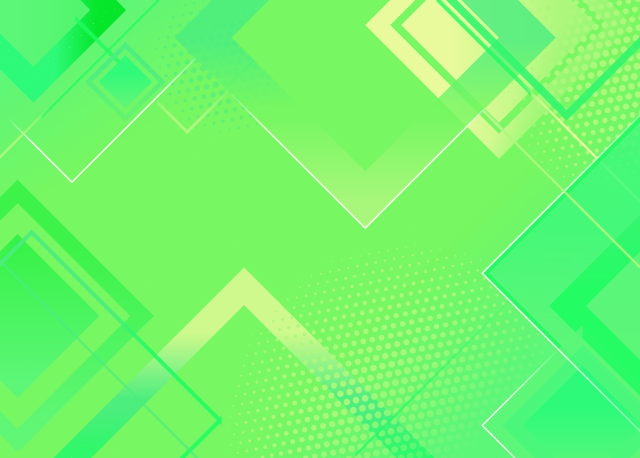
Give the GLSL for this background, as a Shadertoy shader.

```glsl
const float HEIGHT = 5.48;  // canvas height in design units
const float DOT_PITCH = 0.112;
const float DOT_ANGLE = 0.2;
const float HAIRLINE = 0.009;  // half widths of the strokes
const float THIN = 0.014;
const float MEDIUM = 0.024;
const float BOLD = 0.045;
const vec3 LIME = vec3(0.465, 0.968, 0.382);
const vec3 MINT = vec3(0.36, 0.965, 0.475);
const vec3 TEAL = vec3(0.29, 0.93, 0.5);
const vec3 AQUA = vec3(0.17, 0.98, 0.48);
const vec3 NEON = vec3(0.12, 0.99, 0.38);
const vec3 LEAF = vec3(0.2, 0.95, 0.27);
const vec3 DEEP = vec3(0.0, 0.9, 0.15);
const vec3 PALE = vec3(0.68, 0.97, 0.49);
const vec3 CREAM = vec3(0.91, 0.98, 0.61);
const vec3 WHITE = vec3(0.97, 1.0, 0.94);

float pixel;  // one pixel in design units
vec2 p;       // current point
vec3 color;

float ramp(float a, float b, float x) {
    return clamp((x - a) / (b - a), 0.0, 1.0);
}

float diamond(vec2 center, float radius) {
    vec2 q = abs(p - center);
    return (q.x + q.y - radius) * 0.7071;
}

float ring(vec2 center, float outer, float inner) {
    return max(diamond(center, outer), -diamond(center, inner));
}

// Diagonal arms from a corner; slope 1 opens upward, -1 downward
float bend(vec2 corner, float left, float right, float slope, float halfWidth) {
    vec2 q = p - corner;
    float d = abs(q.y - slope * abs(q.x)) * 0.7071 - halfWidth;
    return max(d, max(q.x - right, -q.x - left));
}

// Staggered dots, sized from 0 to 1
float halftone(float size) {
    float c = cos(DOT_ANGLE), s = sin(DOT_ANGLE);
    vec2 q = mat2(c, -s, s, c) * p / DOT_PITCH;
    q.x += 0.5 * mod(floor(q.y), 2.0);
    return (length(fract(q) - 0.5) - 0.36 * sqrt(size)) * DOT_PITCH;
}

void paint(vec3 tint, float dist, float alpha) {
    color = mix(color, tint, alpha * clamp(0.5 - dist / pixel, 0.0, 1.0));
}

void paintBackdrop() {
    float corner = ramp(4.0, 1.2, p.x + 1.5 * (HEIGHT - p.y));
    color = mix(LIME, MINT, max(corner, ramp(2.8, 5.2, p.x - p.y)));
}

void paintTopLeft() {
    vec2 c = vec2(0.4, 5.36);
    paint(mix(MINT, LEAF, 0.3 * ramp(0.2, 1.0, p.x)), diamond(c, 0.68), 0.8);
    paint(mix(AQUA, DEEP, ramp(0.65, 1.15, p.x)), ring(c, 1.11, 0.68), 0.95);
    paint(NEON, bend(vec2(0.5, 4.08), 0.0, 1.5, 1.0, THIN), 0.75);
    paint(NEON, bend(vec2(2.72, 4.44), 0.0, 1.2, 1.0, THIN), 0.65);
    paint(NEON, bend(vec2(0.9, 5.26), 0.0, 0.6, -1.0, MEDIUM), 0.8);
    paint(TEAL, halftone(ramp(0.9, 0.2, length(p - vec2(2.7, 4.75)))), 0.6);

    // Small nested diamonds
    c = vec2(1.5, 4.5);
    paint(TEAL, ring(c, 0.48, 0.4), 0.4 + 0.5 * ramp(4.2, 4.7, p.y));
    paint(mix(MINT, AQUA, ramp(4.25, 4.6, p.y)), diamond(c, 0.32), 0.9);

    // Outlines
    float fade = ramp(0.1, 0.4, p.x) * ramp(2.5, 1.9, p.x);
    paint(WHITE, bend(vec2(0.86, 3.3), 0.86, 1.8, 1.0, HAIRLINE), fade);
    paint(PALE, bend(vec2(0.0, 3.6), 0.0, 0.6, 1.0, THIN), ramp(0.6, 0.25, p.x));
    paint(PALE, bend(vec2(2.24, 3.9), 0.36, 0.6, 1.0, 0.018), ramp(4.5, 4.05, p.y));
}

void paintLower() {
    // Chevron rising from the lower edge
    vec3 band = mix(vec3(0.83, 0.975, 0.56), TEAL, ramp(1.5, 0.7, p.y));
    band = mix(band, NEON, 0.7 * ramp(0.6, 0.1, p.y));
    paint(band, ring(vec2(2.92, -0.72), 3.0, 2.55), 0.95);

    // Large halftone dome
    float size = ramp(2.2, 0.7, length(p - vec2(4.9, 0.38)));
    paint(PALE, halftone(size), 0.95 * ramp(5.6, 3.4, p.x - p.y));
    paint(NEON, bend(vec2(4.25, 0.03), 0.0, 2.15, 1.0, THIN), 0.75 * ramp(6.3, 4.8, p.x));

    // Nested diamonds at the left
    vec2 c = vec2(0.21, 1.7);
    paint(mix(MINT, LEAF, ramp(0.4, 2.5, p.y)), ring(c, 1.63, 1.35), 0.85);
    paint(mix(MINT, LEAF, ramp(0.9, 2.6, p.y)), diamond(c, 0.98), 0.95);
    vec3 trim = mix(TEAL, NEON, ramp(1.3, 1.8, p.x));
    paint(trim, bend(vec2(0.38, 2.7), 0.5, 2.27, -1.0, MEDIUM), 0.9);
    paint(NEON, bend(vec2(2.65, 0.47), 0.5, 0.0, -1.0, MEDIUM), 0.9);
    paint(TEAL, bend(vec2(0.0, 2.36), 0.0, 2.4, -1.0, THIN), 0.7);
}

void paintTop() {
    vec2 c = vec2(4.37, 5.03), d = vec2(5.97, 5.18);
    paint(LIME, diamond(c, 1.6), 1.0);

    // Cream diamond, its frame and dots
    vec3 cream = mix(CREAM, PALE, ramp(5.4, 6.7, p.x));
    float fade = 1.0 - 0.75 * ramp(6.1, 6.9, p.x - 0.6 * (p.y - 4.2));
    paint(cream, ring(d, 1.6, 1.3), fade);
    paint(cream, diamond(d, 1.17), fade);
    paint(PALE, halftone(ramp(1.6, 0.3, length(p - vec2(7.4, 4.75)))), ramp(6.0, 6.6, p.x));

    // Broad ring, glowing at its lower corner
    vec3 band = mix(LIME, TEAL, ramp(4.2, 5.0, p.y));
    band = mix(band, vec3(0.7, 0.97, 0.5), ramp(4.1, 3.05, p.y));
    paint(band, ring(c, 2.28, 1.6), 0.82);
    paint(WHITE, bend(vec2(4.37, 2.75), 1.62, 1.43, 1.0, HAIRLINE), ramp(4.4, 3.9, p.y));

    // Crossing lines
    paint(mix(NEON, TEAL, 0.4), bend(vec2(6.78, 4.1), 1.5, 1.5, 1.0, BOLD), 0.9);
    paint(NEON, bend(vec2(5.22, 5.5), 0.0, 1.13, -1.0, MEDIUM), 0.8);
    paint(CREAM, bend(vec2(6.2, 4.53), 0.0, 1.5, -1.0, THIN), ramp(6.2, 6.7, p.x));
    paint(WHITE, bend(vec2(5.78, 4.16), 0.0, 0.24, -1.0, THIN), 1.0);
}

void paintRight() {
    vec2 c = vec2(7.88, 2.21), d = vec2(8.02, 1.82), e = vec2(6.97, 0.39);

    // Large panel with a bright rim and an inner ring
    paint(mix(AQUA, MINT, 0.4 + 0.6 * ramp(0.4, 1.8, abs(p.y - 3.2))), diamond(c, 2.11), 0.85);
    paint(NEON, ring(c, 2.11, 2.03), 0.9);
    paint(MINT, diamond(d, 1.01), 0.8);
    paint(mix(NEON, TEAL, 0.5 * ramp(2.0, 2.9, p.y)), ring(d, 1.45, 1.01), 0.9);

    // Lower diamonds
    paint(MINT, diamond(e, 1.2), 0.75);
    paint(AQUA, ring(e, 0.96, 0.72), 0.35);
    paint(mix(MINT, AQUA, ramp(-0.2, 0.6, p.y)), diamond(e, 0.72), 0.95);
    paint(NEON, bend(vec2(6.97, 1.52), 0.0, 0.9, -1.0, 0.06), 0.8);

    // Outlines
    paint(WHITE, abs(diamond(c, 2.11)) - HAIRLINE, 1.0 - 0.6 * ramp(6.6, 7.6, p.x));
    paint(WHITE, abs(diamond(e, 1.2)) - HAIRLINE, ramp(6.7, 6.0, p.x));
    paint(PALE, bend(vec2(5.78, 4.16), 0.0, 1.95, -1.0, THIN), 0.95);
}

void mainImage(out vec4 fragColor, in vec2 fragCoord) {
    pixel = HEIGHT / iResolution.y;
    p = fragCoord * pixel;
    paintBackdrop();
    paintTopLeft();
    paintLower();
    paintTop();
    paintRight();
    fragColor = vec4(color, 1.0);
}
```
